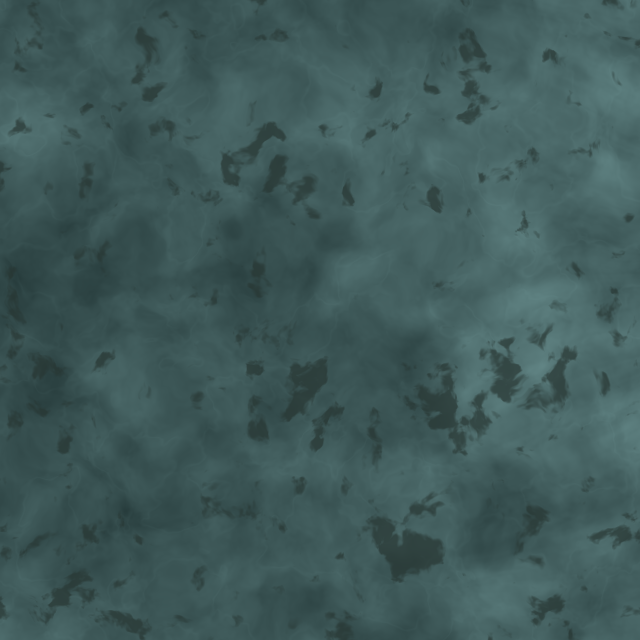
Give the GLSL for this texture, as a three.js fragment shader.

```glsl
varying vec2 vUv;

float hash(vec2 cell) {
  vec3 q = fract(cell.xyx * 0.1031);
  q += dot(q, q.yzx + 33.33);
  return fract((q.x + q.y) * q.z);
}

float valueNoise(vec2 p) {
  vec2 cell = floor(p);
  vec2 f = fract(p);
  f = f * f * f * (f * (f * 6.0 - 15.0) + 10.0);
  float low = mix(hash(cell), hash(cell + vec2(1.0, 0.0)), f.x);
  float high = mix(hash(cell + vec2(0.0, 1.0)), hash(cell + 1.0), f.x);
  return mix(low, high, f.y);
}

// Four rotated octaves, scaled to 0..1
float fbm(vec2 p) {
  float sum = 0.0;
  float amplitude = 0.5;
  for (int i = 0; i < 4; i++) {
    sum += amplitude * valueNoise(p);
    p = mat2(1.64, 1.23, -1.23, 1.64) * p + 17.3;
    amplitude *= 0.5;
  }
  return sum / 0.9375;
}

float glow(vec2 p, vec2 center, vec2 radius) {
  vec2 d = (p - center) / radius;
  return exp(-dot(d, d));
}

float segmentDistance(vec2 p, vec2 a, vec2 b) {
  vec2 ab = b - a;
  return length(p - a - ab * clamp(dot(p - a, ab) / dot(ab, ab), 0.0, 1.0));
}

void main() {
  vec2 uv = vUv;
  vec2 warp = vec2(fbm(uv * 9.0 + 3.0), fbm(uv * 9.0 + 41.0)) - 0.5;
  vec2 p = uv + 0.06 * warp;

  // Broad light: bright right side, dim hollow left of the middle
  float rightSide = smoothstep(0.5, 1.08, uv.x + 0.25 * warp.x);
  float tone = 0.347 + 0.075 * rightSide;
  tone -= 0.03 * glow(uv, vec2(0.32, 0.4), vec2(0.3, 0.22));
  tone -= 0.025 * glow(uv, vec2(0.5, 1.0), vec2(0.35, 0.12));
  tone += 0.015 * glow(uv, vec2(0.05, 0.85), vec2(0.2, 0.2));

  // Clouds and fine mottling
  tone += 0.17 * (fbm(p * 5.0 + 8.0) - 0.5);
  tone += 0.14 * (fbm(p * 19.0 + 60.0) - 0.5);

  // Thin pale wisps
  float ridge = abs(fbm(p * 14.0 + 90.0) - 0.5);
  tone += 0.014 * (1.0 - smoothstep(0.0, 0.05, ridge));

  // Brushed streaks fanning toward the right edge
  float slope = 0.5 * sin(6.0 * (uv.y - 0.05));
  float across = uv.y - (uv.x - 0.9) * slope + 0.02 * warp.y;
  float streak = fbm(vec2(uv.x * 4.0, across * 24.0) + 25.0) - 0.5;
  tone += 0.12 * streak * rightSide;

  // Stain clusters: a diagonal trail, a side patch and upper flecks
  float trail = segmentDistance(p, vec2(0.43, 0.53), vec2(0.51, 0.27));
  trail = min(trail, segmentDistance(p, vec2(0.51, 0.27), vec2(0.64, 0.14)));
  float region = exp(-trail * trail / 0.004);
  region += glow(p, vec2(0.76, 0.38), vec2(0.1, 0.07));
  region += 0.7 * glow(p, vec2(0.78, 0.93), vec2(0.22, 0.1));
  region += 0.8 * glow(p, vec2(0.38, 0.02), vec2(0.08, 0.04));
  float patches = fbm(uv * 8.0 + 130.0) - 0.5;
  float speckle = fbm(p * 30.0 + 200.0);
  float stain = smoothstep(0.68, 0.86, speckle + 0.17 * min(region, 1.0) + 0.45 * patches);

  vec3 teal = vec3(0.8 * tone - 0.035, tone, tone);
  vec3 stainColor = vec3(0.15, 0.205, 0.19);
  gl_FragColor = vec4(mix(teal, stainColor, 0.68 * stain), 1.0);
}
```
